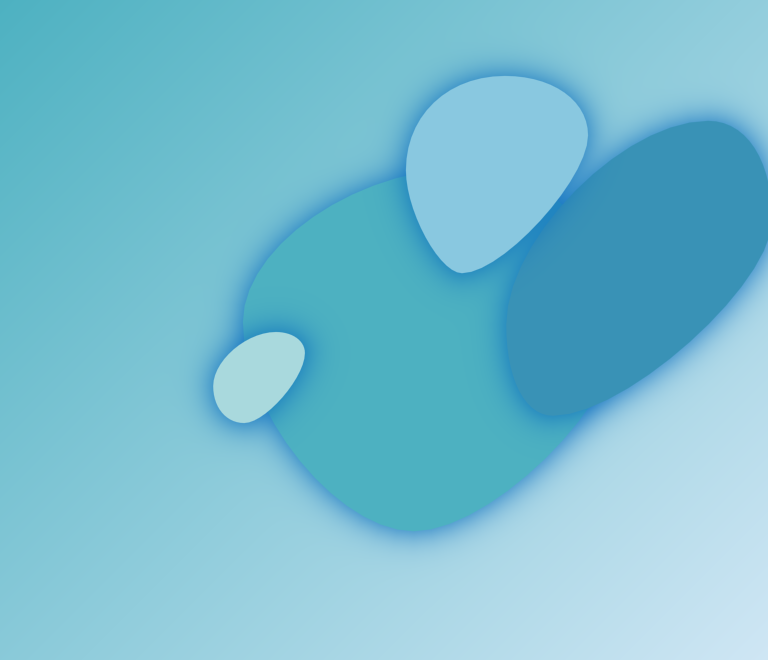
Give the GLSL for this background, as a Shadertoy shader.

```glsl
const vec3 TEAL = vec3(0.302, 0.694, 0.757);
const vec3 DEEP_BLUE = vec3(0.224, 0.573, 0.714);
const vec3 SKY_BLUE = vec3(0.537, 0.784, 0.878);
const vec3 PALE_MINT = vec3(0.663, 0.851, 0.867);
const vec3 PALE_SKY = vec3(0.812, 0.902, 0.957);
const vec3 SHADOW = vec3(0.04, 0.43, 0.75);
const float SHADOW_SIGMA = 0.024;
const int ARC_STEPS = 14;

vec2 cubicBezier(vec2 a, vec2 b, vec2 c, vec2 d, float t) {
    float s = 1.0 - t;
    return s * s * s * a + 3.0 * s * s * t * b + 3.0 * s * t * t * c + t * t * t * d;
}

// field.x: squared distance, field.y: sign flipped at each edge crossing
vec2 addSegment(vec2 p, vec2 a, vec2 b, vec2 field) {
    vec2 edge = b - a;
    vec2 toPoint = p - a;
    vec2 gap = toPoint - edge * clamp(dot(toPoint, edge) / dot(edge, edge), 0.0, 1.0);
    bool spansRow = (a.y > p.y) != (b.y > p.y);
    if (spansRow && p.x < a.x + edge.x * (p.y - a.y) / edge.y) field.y = -field.y;
    return vec2(min(field.x, dot(gap, gap)), field.y);
}

// Curve from start to end, pulled toward the corner by the tension
vec2 addArc(vec2 p, vec2 start, vec2 corner, vec2 end, float tension, vec2 field) {
    vec2 handleA = mix(start, corner, tension);
    vec2 handleB = mix(end, corner, tension);
    vec2 previous = start;
    for (int i = 1; i <= ARC_STEPS; i++) {
        vec2 next = cubicBezier(start, handleA, handleB, end, float(i) / float(ARC_STEPS));
        field = addSegment(p, previous, next, field);
        previous = next;
    }
    return field;
}

// box: left, bottom, right, top
// touch: y on left, x on bottom, y on right, x on top
// tension: top left, top right, bottom right, bottom left
float blobDistance(vec2 p, vec4 box, vec4 touch, vec4 tension) {
    vec2 left = vec2(box.x, touch.x);
    vec2 bottom = vec2(touch.y, box.y);
    vec2 right = vec2(box.z, touch.z);
    vec2 top = vec2(touch.w, box.w);
    vec2 field = vec2(100.0, 1.0);
    field = addArc(p, left, box.xw, top, tension.x, field);
    field = addArc(p, top, box.zw, right, tension.y, field);
    field = addArc(p, right, box.zy, bottom, tension.z, field);
    field = addArc(p, bottom, box.xy, left, tension.w, field);
    return field.y * sqrt(field.x);
}

// Soft shadow first, then the smooth-edged fill
vec3 paintBlob(vec3 under, vec3 fill, float dist, float pixel) {
    float shade = 1.0 / (1.0 + exp(1.702 * max(dist, 0.0) / SHADOW_SIGMA));
    vec3 shaded = mix(under, SHADOW, shade);
    return mix(shaded, fill, 1.0 - smoothstep(-pixel, pixel, dist));
}

vec3 diagonalGradient(vec2 p, float aspect) {
    float t = (p.x + 1.0 - p.y) / (aspect + 1.0);
    return mix(TEAL, PALE_SKY, clamp(t, 0.0, 1.0));
}

void mainImage(out vec4 fragColor, in vec2 fragCoord) {
    vec2 p = fragCoord / iResolution.y;
    float pixel = 0.75 / iResolution.y;
    vec3 color = diagonalGradient(p, iResolution.x / iResolution.y);

    // Large central blob
    float dist = blobDistance(p, vec4(0.368, 0.195, 0.939, 0.745),
        vec4(0.512, 0.627, 0.500, 0.705), vec4(0.49, 0.55, 0.37, 0.44));
    color = paintBlob(color, TEAL, dist, pixel);

    // Slanted blob at the right
    dist = blobDistance(p, vec4(0.767, 0.370, 1.170, 0.817),
        vec4(0.508, 0.838, 0.667, 1.073), vec4(0.42, 0.60, 0.33, 0.60));
    color = paintBlob(color, DEEP_BLUE, dist, pixel);

    // Drop-shaped blob above
    dist = blobDistance(p, vec4(0.615, 0.586, 0.891, 0.885),
        vec4(0.742, 0.700, 0.795, 0.765), vec4(0.58, 0.58, 0.32, 0.40));
    color = paintBlob(color, SKY_BLUE, dist, pixel);

    // Small pebble at the left
    dist = blobDistance(p, vec4(0.323, 0.359, 0.462, 0.497),
        vec4(0.415, 0.370, 0.465, 0.418), vec4(0.47, 0.58, 0.35, 0.58));
    color = paintBlob(color, PALE_MINT, dist, pixel);

    fragColor = vec4(color, 1.0);
}
```
